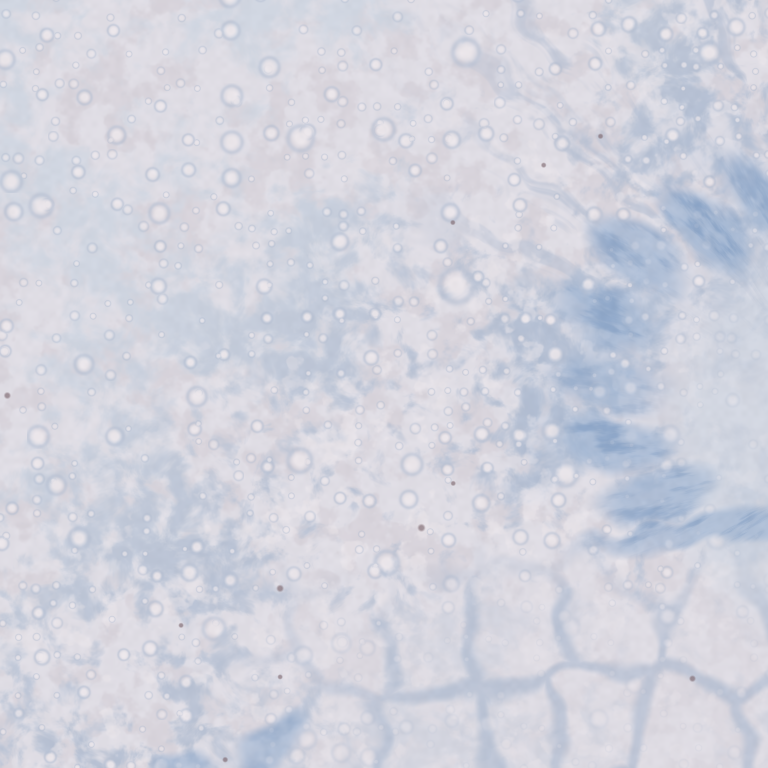
Give the GLSL for this texture, as a Shadertoy shader.

```glsl
// Stained tissue under a microscope: pale mottled ground with tiny bubbles,
// a fan of blue nuclei at the right and a net of cell walls along the bottom.
// Built from value noise, jittered grids, Voronoi edges and soft ellipses.

const vec3 PALE = vec3(0.875, 0.866, 0.895);
const vec3 WARM = vec3(0.840, 0.822, 0.852);
const vec3 COOL = vec3(0.815, 0.838, 0.882);
const vec3 HAZE = vec3(0.715, 0.752, 0.825);
const vec3 BLUE = vec3(0.630, 0.712, 0.825);
const vec3 DEEP = vec3(0.530, 0.635, 0.775);
const vec3 GLOW = vec3(0.925, 0.905, 0.920);
const vec3 SPECK = vec3(0.520, 0.440, 0.470);
const vec2 FAN_CENTER = vec2(1.17, 0.43);

vec2 hash2(vec2 p) {
    vec3 q = fract(p.xyx * vec3(0.1031, 0.1030, 0.0973));
    q += dot(q, q.yzx + 33.33);
    return fract((q.xx + q.yz) * q.zy);
}

float noise(vec2 p) {
    vec2 i = floor(p), f = fract(p);
    f = f * f * (3.0 - 2.0 * f);
    float low = mix(hash2(i).x, hash2(i + vec2(1, 0)).x, f.x);
    float high = mix(hash2(i + vec2(0, 1)).x, hash2(i + vec2(1, 1)).x, f.x);
    return mix(low, high, f.y);
}

float fbm(vec2 p) {
    float sum = 0.0, amp = 0.533;
    for (int i = 0; i < 4; i++) {
        sum += amp * noise(p);
        p = mat2(1.6, 1.2, -1.2, 1.6) * p + 7.3;
        amp *= 0.5;
    }
    return sum;
}

// Discs in a jittered grid: x is the bright body, y the shaded rim.
vec2 bubbles(vec2 uv, float cells, float density, float rMin, float rMax) {
    vec2 p = uv * cells, id = floor(p);
    vec2 pick = hash2(id + cells * 3.7);
    vec2 center = 0.3 + 0.4 * hash2(id + cells * 1.9 + 51.0);
    float r = mix(rMin, rMax, pick.y * pick.y);
    float d = length(fract(p) - center) / r;
    float present = step(pick.x, density);
    float body = 1.0 - smoothstep(0.35, 1.0, d);
    float rim = exp(-pow((d - 1.1) / 0.24, 2.0));
    return present * vec2(body, rim);
}

// Distance to the nearest Voronoi border, in cell units.
float cellBorder(vec2 p) {
    vec2 base = floor(p), nearest = vec2(9.0);
    for (int k = 0; k < 9; k++) {
        vec2 g = base + vec2(k % 3 - 1, k / 3 - 1);
        vec2 d = g + 0.15 + 0.7 * hash2(g + 19.0) - p;
        if (dot(d, d) < dot(nearest, nearest)) nearest = d;
    }
    float border = 9.0;
    for (int k = 0; k < 25; k++) {
        vec2 g = base + vec2(k % 5 - 2, k / 5 - 2);
        vec2 d = g + 0.15 + 0.7 * hash2(g + 19.0) - p;
        vec2 gap = d - nearest;
        if (dot(gap, gap) > 1e-4) border = min(border, dot(0.5 * (d + nearest), normalize(gap)));
    }
    return border;
}

float softEllipse(vec2 p, vec2 center, float angle, vec2 radii) {
    vec2 d = p - center;
    float c = cos(angle), s = sin(angle);
    d = vec2(c * d.x + s * d.y, c * d.y - s * d.x) / radii;
    return 1.0 - smoothstep(0.55, 1.2, length(d));
}

// Elongated nuclei on an arc, each pointing to the centre of the fan.
float nucleiFan(vec2 p) {
    float sum = 0.0;
    for (int i = 0; i < 7; i++) {
        float n = float(i);
        vec2 jitter = hash2(vec2(n, 4.0)) - 0.5;
        float angle = 2.10 + 0.213 * n;
        float reach = 0.345 + 0.07 * sin(0.55 * n) + 0.03 * jitter.x;
        vec2 center = FAN_CENTER + reach * vec2(cos(angle), sin(angle));
        float strength = 0.78 + 0.35 * jitter.y;
        sum = max(sum, strength * softEllipse(p, center, angle * 0.85 + 0.42, vec2(0.078, 0.039)));
    }
    return max(sum, 0.8 * softEllipse(p, vec2(0.92, 0.31), 0.12, vec2(0.18, 0.022)));
}

void mainImage(out vec4 fragColor, in vec2 fragCoord) {
    vec2 uv = fragCoord / iResolution.y;
    vec2 warp = vec2(noise(uv * 26.0), noise(uv * 26.0 + 40.0)) - 0.5;
    vec2 toFan = uv - FAN_CENTER;
    float fanRadius = length(toFan);
    float fanAngle = atan(toFan.y, -toFan.x);

    // Regions: granular tissue, smooth inside of the fan, cell net
    float lumen = 1.0 - smoothstep(0.25, 0.35, fanRadius);
    float tissue = smoothstep(0.25, 0.68, 0.6 * (uv.x + 1.0 - uv.y)) * (1.0 - 0.7 * lumen);
    float net = (1.0 - smoothstep(0.17, 0.30, uv.y + 0.12 * (fbm(uv * 6.0) - 0.5)))
              * smoothstep(0.15, 0.6, uv.x);

    // Mottled ground
    float broad = fbm(uv * 7.0 + 3.0);
    float fine = fbm(uv * 48.0 + warp);
    vec3 color = mix(PALE, WARM, 0.85 * smoothstep(0.47, 0.66, fbm(uv * 33.0 + 17.0)));
    color = mix(color, COOL, max(0.8 * lumen, smoothstep(0.42, 0.68, broad * 0.6 + fine * 0.4)));

    // Granules and radial fibres
    float granules = smoothstep(0.48, 0.72, 0.45 * broad + 0.55 * fine + 0.07 * tissue);
    color = mix(color, HAZE, granules * tissue * (1.0 - 0.65 * net));
    float fibre = smoothstep(0.52, 0.78, fbm(vec2(fanAngle * 26.0, fanRadius * 7.0) + warp));
    float fibreZone = smoothstep(0.45, 0.75, uv.x) * smoothstep(0.5, 0.72, uv.y);
    color = mix(color, HAZE, 0.7 * fibre * fibreZone);
    color = mix(color, GLOW, 0.55 * tissue * smoothstep(0.58, 0.75, fbm(uv * 42.0 + 80.0)));

    // Cell walls around pale interiors
    float border = cellBorder(uv * 8.2 + warp * 0.22);
    float wall = 1.0 - smoothstep(0.015, 0.13, border);
    color = mix(color, mix(PALE, WARM, 0.5 * fine), 0.55 * net * (1.0 - wall));
    color = mix(color, HAZE, 0.8 * net * wall);

    // Blue stain: nuclei, the halo about them and patches at the bottom
    vec2 stainUv = uv + 0.022 * warp;
    float halo = exp(-pow((fanRadius - 0.40) / 0.10, 2.0)) * smoothstep(-0.75, -0.3, fanAngle);
    color = mix(color, BLUE, 0.38 * halo * smoothstep(0.3, 0.65, broad));
    float stain = nucleiFan(stainUv);
    stain = max(stain, 0.75 * softEllipse(stainUv, vec2(0.35, 0.03), 0.6, vec2(0.06, 0.03)));
    stain = max(stain, 0.75 * softEllipse(stainUv, vec2(0.24, 0.0), 0.0, vec2(0.04, 0.025)));
    float streak = fbm(vec2(fanAngle * 30.0, fanRadius * 24.0));
    color = mix(color, mix(BLUE, DEEP, smoothstep(0.42, 0.75, streak)), stain * (0.72 + 0.35 * streak));

    // Bubbles of three sizes, fainter over the stain
    vec2 bubble = bubbles(uv, 9.0, 0.22, 0.10, 0.20);
    bubble = max(bubble, bubbles(uv + 0.013, 21.0, 0.30, 0.14, 0.26));
    bubble = max(bubble, 0.75 * bubbles(uv + 0.031, 43.0, 0.28, 0.15, 0.27));
    float clear = (1.0 - 0.85 * stain) * (1.0 - 0.7 * net) * (1.0 - 0.6 * lumen);
    color = mix(color, HAZE, 0.55 * bubble.y * clear);
    color = mix(color, GLOW, 0.9 * bubble.x * clear);

    // Rare brown specks and a soft grain
    color = mix(color, SPECK, 0.7 * bubbles(uv + 0.02, 17.0, 0.025, 0.07, 0.12).x);
    color += 0.022 * (noise(uv * 130.0) - 0.5);
    fragColor = vec4(color, 1.0);
}
```
